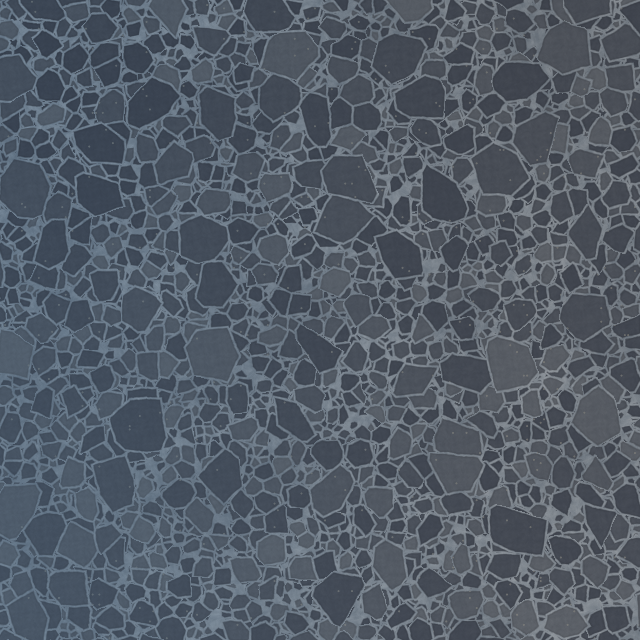
A three.js fragment shader for this texture:

```glsl
// Slate-blue terrazzo: dark angular stone chips of four sizes set in paler mortar.
// Each size is a cellular layer whose cells are trimmed by random polygons; finer
// layers only fill the space that coarser ones leave. Layered sines add mottling.

varying vec2 vUv;

const vec3 STONE_DARK = vec3(0.242, 0.268, 0.315);
const vec3 STONE_PALE = vec3(0.345, 0.372, 0.410);
const vec3 MORTAR_DEEP = vec3(0.405, 0.450, 0.500);
const vec3 MORTAR_PALE = vec3(0.535, 0.572, 0.612);
const vec3 TINT_LEFT = vec3(0.93, 0.99, 1.03);
const vec3 TINT_RIGHT = vec3(1.04, 1.01, 0.98);
const vec3 SPECK_COLOR = vec3(0.50, 0.51, 0.50);

const float CELL_INSET = 0.0017;   // half the joint between chips of one size
const float LAYER_GAP = 0.0034;    // joint between chips of different sizes
const float EDGE_SOFTNESS = 0.0014;
const float EDGE_WOBBLE = 0.0018;
const float GRAIN = 0.035;
const float TAU = 6.2831853;
const int CHIP_SIDES = 7;

vec2 hash2(vec2 p) {
  vec3 q = fract(p.xyx * vec3(0.1031, 0.1030, 0.0973));
  q += dot(q, q.yzx + 33.33);
  return fract((q.xx + q.yz) * q.zy);
}

float layeredSines(vec2 p) {
  float sum = 0.0;
  float weight = 0.5;
  for (int i = 0; i < 5; i++) {
    p = mat2(0.8, 0.6, -0.6, 0.8) * p * 1.65 + sin(p.yx * 0.9) + 1.7;
    sum += weight * sin(p.x) * sin(p.y);
    weight *= 0.68;
  }
  return sum;
}

vec2 cellCentre(vec2 cell, float seed) {
  return cell + 0.5 + 0.84 * (hash2(cell + seed) - 0.5);
}

// Distance to an irregular convex polygon, squashed along a random axis
float chipPolygon(vec2 p, vec2 id, float radius) {
  vec2 shape = hash2(id + 7.3);
  vec2 axis = vec2(cos(shape.x * TAU), sin(shape.x * TAU));
  float squash = mix(0.5, 1.0, shape.y);
  float d = -1.0;
  for (int k = 0; k < CHIP_SIDES; k++) {
    vec2 h = hash2(id + 3.7 * float(k) + 19.1);
    float angle = (float(k) + 0.9 * h.x) * TAU / float(CHIP_SIDES);
    vec2 dir = vec2(cos(angle), sin(angle));
    float reach = radius * mix(0.78, 1.22, h.y);
    d = max(d, dot(p, dir) - reach * mix(1.0, squash, abs(dot(dir, axis))));
  }
  return d;
}

// Adds one size of chip to the running distance and tone
void addChips(vec2 uv, float scale, float share, float radius, float seed,
              inout float dist, inout float tone) {
  vec2 p = uv * scale + seed;
  vec2 base = floor(p);
  vec2 home = base;
  vec2 toHome = vec2(9.0);
  for (int y = -1; y <= 1; y++) {
    for (int x = -1; x <= 1; x++) {
      vec2 cell = base + vec2(float(x), float(y));
      vec2 r = cellCentre(cell, seed) - p;
      if (dot(r, r) < dot(toHome, toHome)) { toHome = r; home = cell; }
    }
  }
  vec2 pick = hash2(home + seed + 51.7);
  if (pick.x > share) return;

  // Distance to the nearest cell border
  float border = 9.0;
  for (int y = -2; y <= 2; y++) {
    for (int x = -2; x <= 2; x++) {
      vec2 r = cellCentre(home + vec2(float(x), float(y)), seed) - p;
      vec2 across = r - toHome;
      if (dot(across, across) > 0.0001)
        border = min(border, dot(0.5 * (r + toHome), normalize(across)));
    }
  }
  float chip = chipPolygon(-toHome, home + seed, radius) / scale;
  chip = max(chip, CELL_INSET - border / scale);
  chip = max(chip, LAYER_GAP - dist);
  if (chip < dist) { dist = chip; tone = pick.y; }
}

void main() {
  vec2 wobble = vec2(layeredSines(vUv * 45.0), layeredSines(vUv * 45.0 + 31.0));
  vec2 uv = vUv + EDGE_WOBBLE * wobble;

  // Chips from coarse to fine
  float dist = 1.0;
  float tone = 0.0;
  addChips(uv, 10.5, 0.52, 0.43, 11.0, dist, tone);
  addChips(uv, 20.0, 0.62, 0.48, 37.0, dist, tone);
  addChips(uv, 36.0, 0.88, 0.58, 73.0, dist, tone);
  addChips(uv, 66.0, 0.85, 0.62, 91.0, dist, tone);

  // Surfaces
  float cloud = layeredSines(vUv * 9.0);
  float mottle = layeredSines(vUv * 110.0);
  vec3 mortar = mix(MORTAR_DEEP, MORTAR_PALE, clamp(0.45 + 0.35 * cloud + 0.35 * mottle, 0.0, 1.0));
  vec3 stone = mix(STONE_DARK, STONE_PALE, clamp(tone * tone + 0.12 * mottle, 0.0, 1.0));
  stone *= 1.0 - 0.07 * smoothstep(-0.004, -0.001, dist);

  // Sparse mineral specks
  vec2 speckCell = floor(vUv * 190.0);
  vec2 speckHash = hash2(speckCell + 5.0);
  float speck = 1.0 - smoothstep(0.15, 0.45, length(fract(vUv * 190.0) - 0.5));
  stone = mix(stone, SPECK_COLOR, 0.6 * speck * step(0.988, speckHash.x));

  // Joints, haze towards the lower left, grain and light
  vec3 color = mix(stone, mortar, smoothstep(-EDGE_SOFTNESS, EDGE_SOFTNESS, dist));
  float haze = (1.0 - smoothstep(0.0, 0.8, length(vUv - vec2(0.0, 0.15)))) * 0.3;
  color = mix(color, vec3(0.34, 0.39, 0.44), haze);
  color *= 1.0 + GRAIN * layeredSines(vUv * 260.0);
  color *= mix(TINT_LEFT, TINT_RIGHT, smoothstep(0.0, 0.9, vUv.x)) * mix(1.03, 0.97, vUv.y);
  gl_FragColor = vec4(color, 1.0);
}
```
